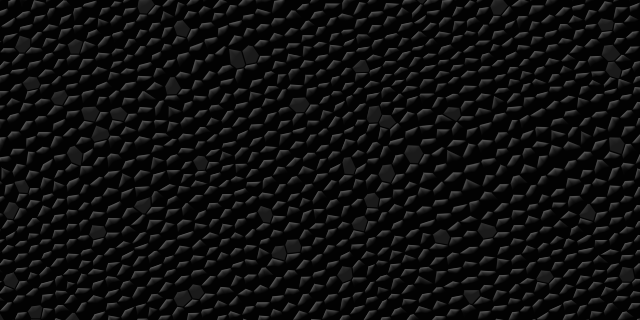
A WebGL 2 fragment shader for this texture:

```glsl
#version 300 es
precision highp float;
precision highp int;

uniform vec2 u_resolution;
out vec4 fragColor;

const float CELLS_PER_HEIGHT = 20.8;
const float COLUMN_WIDTH = 0.89;
const float JITTER = 0.50;
const float WARP_SCALE = 0.15;
const float WARP_AMOUNT = 0.9;
const float DOME_SHARPNESS = 13.0;
const float GROOVE_WIDTH = 0.085;
const float FLAT_SHARE = 0.06;
const float BASE_GREY = 0.006;
const float FACE_GREY = 0.095;
const float RIM_GREY = 0.51;
const float RIM_FALLOFF = 5.3;
const vec2 LIGHT_DIR = vec2(-0.5, 0.866);

// Integer hash, two values in 0..1
vec2 hash2(ivec2 id) {
    uvec2 v = uvec2(id + 4096) * 1664525u + 1013904223u;
    v.x += v.y * 1664525u;
    v.y += v.x * 1664525u;
    v ^= v >> 16u;
    v.x += v.y * 1664525u;
    v.y += v.x * 1664525u;
    v ^= v >> 16u;
    return vec2(v >> 8u) / 16777216.0;
}

// Smooth vector noise in 0..1
vec2 noise2(vec2 p) {
    ivec2 i = ivec2(floor(p));
    vec2 f = fract(p);
    f = f * f * (3.0 - 2.0 * f);
    vec2 low = mix(hash2(i), hash2(i + ivec2(1, 0)), f.x);
    vec2 high = mix(hash2(i + ivec2(0, 1)), hash2(i + ivec2(1, 1)), f.x);
    return mix(low, high, f.y);
}

// Jittered centre of a cell in staggered columns
vec2 cellCentre(ivec2 id) {
    vec2 jitter = (hash2(id) - 0.5) * JITTER;
    float stagger = 0.5 * float(id.x & 1);
    return (vec2(id) + 0.5 + jitter + vec2(0.0, stagger)) * vec2(COLUMN_WIDTH, 1.0);
}

void main() {
    vec2 p = gl_FragCoord.xy / u_resolution.y * CELLS_PER_HEIGHT;
    p += (noise2(p * WARP_SCALE) - 0.5) * WARP_AMOUNT;

    // Nearest cell
    ivec2 start = ivec2(floor(p / vec2(COLUMN_WIDTH, 1.0)));
    ivec2 cell = start;
    float nearest = 1e5;
    for (int y = -2; y <= 2; y++) {
        for (int x = -2; x <= 2; x++) {
            ivec2 id = start + ivec2(x, y);
            vec2 toCentre = cellCentre(id) - p;
            float d = dot(toCentre, toCentre);
            if (d < nearest) {
                nearest = d;
                cell = id;
            }
        }
    }

    // Distance to the border and a blended slope of the dome
    vec2 centre = cellCentre(cell);
    float border = 1e5;
    vec2 slope = vec2(0.0);
    float total = 0.0;
    for (int y = -2; y <= 2; y++) {
        for (int x = -2; x <= 2; x++) {
            if (x == 0 && y == 0) continue;
            vec2 other = cellCentre(cell + ivec2(x, y));
            vec2 outward = normalize(other - centre);
            float d = dot(0.5 * (centre + other) - p, outward);
            float weight = exp(-DOME_SHARPNESS * d);
            border = min(border, d);
            slope += outward * weight;
            total += weight;
        }
    }
    slope /= total;

    // Thin lit rims that fade inward, a few pale flat faces, dark grooves
    float facing = smoothstep(0.1, 0.95, dot(slope, LIGHT_DIR));
    float rim = RIM_GREY * facing * exp(-RIM_FALLOFF * border);
    float isFlat = step(hash2(cell + ivec2(311, 177)).x, FLAT_SHARE);
    float surface = mix(rim, FACE_GREY + 0.3 * rim, isFlat);
    float pixel = CELLS_PER_HEIGHT / u_resolution.y;
    float groove = smoothstep(0.0, max(GROOVE_WIDTH, pixel), border);
    fragColor = vec4(vec3(BASE_GREY + surface * groove), 1.0);
}
```
